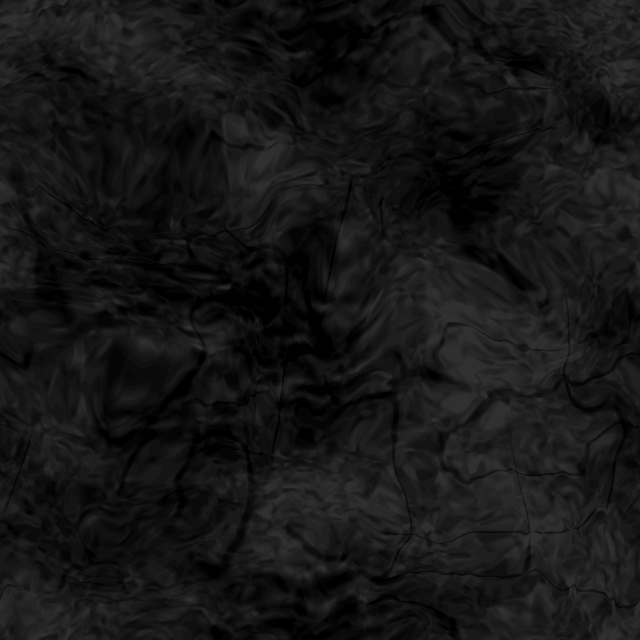
Give the GLSL for this texture, as a WebGL 1 fragment shader.

```glsl
precision highp float;
// Draws a seamless wall of dark, fractured rock with ledges, chips and cracks.
uniform vec2 u_resolution;

const float NOISE_SPREAD = 0.2145;
const float FACET_SPREAD = 0.27;
const float TONE_STEP = 0.02;

float hash(vec2 cell, float seed) {
  return fract(sin(dot(cell + seed * 17.0, vec2(127.1, 311.7))) * 43758.5453);
}

// Lattice cell folded into whole repeats, so every pattern tiles.
vec2 wrapCell(vec2 cell, vec2 repeats) {
  return floor(mod(cell + 0.5, repeats));
}

float noise(vec2 p, vec2 repeats, float seed) {
  vec2 cell = floor(p * repeats);
  vec2 f = fract(p * repeats);
  f = f * f * (3.0 - 2.0 * f);
  float a = hash(wrapCell(cell, repeats), seed);
  float b = hash(wrapCell(cell + vec2(1.0, 0.0), repeats), seed);
  float c = hash(wrapCell(cell + vec2(0.0, 1.0), repeats), seed);
  float d = hash(wrapCell(cell + vec2(1.0, 1.0), repeats), seed);
  return mix(mix(a, b, f.x), mix(c, d, f.x), f.y);
}

// Noise centred on zero with unit spread.
float evenNoise(vec2 p, vec2 repeats, float seed) {
  return (noise(p, repeats, seed) - 0.5) / NOISE_SPREAD;
}

// Tilted Voronoi faces with softened borders, centred on zero.
float facets(vec2 p, vec2 repeats, float seed) {
  vec2 base = floor(p * repeats);
  vec2 f = fract(p * repeats);
  float total = 0.0;
  float weights = 0.0001;
  for (int y = -1; y <= 1; y++) {
    for (int x = -1; x <= 1; x++) {
      vec2 offset = vec2(float(x), float(y));
      vec2 cell = wrapCell(base + offset, repeats);
      vec2 jitter = vec2(hash(cell, seed), hash(cell, seed + 1.0));
      vec2 away = f - offset - jitter;
      vec2 tilt = vec2(hash(cell, seed + 2.0), hash(cell, seed + 3.0)) - 0.5;
      float weight = exp(-24.0 * length(away));
      total += weight * (hash(cell, seed + 4.0) - 0.5 + 0.5 * dot(away, tilt));
      weights += weight;
    }
  }
  return total / weights / FACET_SPREAD;
}

vec2 warp(vec2 p, vec2 repeats, float amount, float seed) {
  vec2 push = vec2(noise(p, repeats, seed), noise(p, repeats, seed + 1.0)) - 0.5;
  return p + amount * push;
}

// Thin broken lines along the middle contour of a noise field.
float cracks(vec2 p, vec2 repeats, float seed) {
  float line = abs(noise(p, repeats, seed) - 0.5);
  float broken = smoothstep(0.5, 0.62, noise(p, vec2(8.0), seed + 1.0));
  return broken * (1.0 - smoothstep(0.008, 0.035, line));
}

float stoneHeight(vec2 p) {
  return 0.3 * facets(p, vec2(8.0, 10.0), 11.0)
       + 0.38 * facets(p, vec2(24.0, 29.0), 21.0);
}

// Flat tonal steps with smoothed edges.
float posterize(float tone, float stepSize) {
  float level = tone / stepSize;
  return (floor(level) + smoothstep(0.3, 0.7, fract(level))) * stepSize;
}

void main() {
  vec2 uv = gl_FragCoord.xy / u_resolution;
  vec2 bent = warp(uv, vec2(6.0), 0.09, 1.0);
  vec2 rough = warp(bent, vec2(22.0), 0.028, 3.0);
  vec2 jagged = warp(rough, vec2(70.0), 0.011, 5.0);

  // Broad light and shadow, with diagonal drift.
  float broad = evenNoise(rough, vec2(4.0), 31.0);
  vec2 slanted = vec2(rough.x + rough.y, rough.y);
  float patches = evenNoise(slanted, vec2(7.0, 9.0), 33.0);
  float shade = 0.5 * broad + 0.38 * patches;

  // Blocks lit from above, with shadow under their ledges.
  float height = stoneHeight(jagged);
  float relief = height - stoneHeight(jagged + vec2(-0.003, 0.009));
  shade += height + 0.35 * relief;

  // Small chips, grain and wavy strokes in the hollows.
  shade += 0.36 * facets(jagged, vec2(56.0, 68.0), 41.0);
  shade += 0.25 * evenNoise(jagged, vec2(96.0, 118.0), 51.0);
  float hollow = 1.0 - smoothstep(-0.7, 0.4, broad);
  shade += 0.55 * hollow * evenNoise(rough, vec2(30.0, 78.0), 53.0);

  // Upright cracks and level fissures.
  float upright = cracks(rough, vec2(12.0, 4.0), 61.0);
  float level = cracks(jagged, vec2(5.0, 14.0), 63.0);
  shade += 0.07 - 1.1 * max(upright, level);

  float tone = 0.072 + 0.052 * shade + 0.004 * shade * shade;
  gl_FragColor = vec4(vec3(posterize(clamp(tone, 0.004, 0.19), TONE_STEP)), 1.0);
}
```
